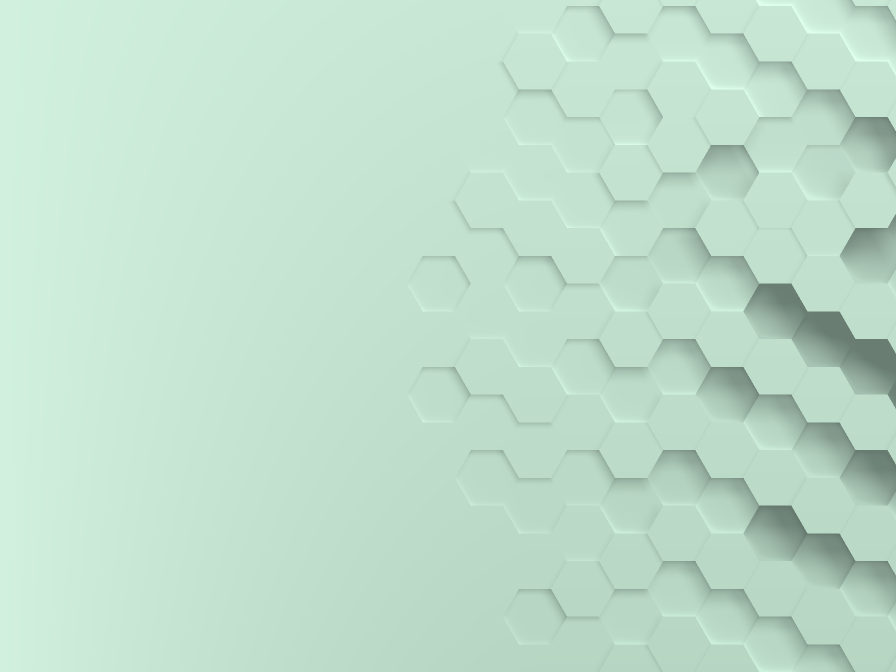
A Shadertoy shader for this background:

```glsl
// A pale mint wall whose right side breaks into raised and sunken hexagon tiles.
// A zigzag wave over the hexagon lattice sets each tile height; height steps
// between neighbours then give soft shadows and lit rims, with light from the upper right.

const float PI = 3.14159265;
const float TILE_RADIUS = 0.0477;             // centre to corner, in canvas heights
const vec2 LATTICE_ORIGIN = vec2(0.653, 0.578);
const vec2 LATTICE_STEP = TILE_RADIUS * vec2(1.5, -0.866025); // column, half row down
const vec2 LIGHT_DIR = vec2(0.5, 0.866);
const vec3 WALL_BRIGHT = vec3(0.820, 0.943, 0.872);
const vec3 WALL_DIM = vec3(0.715, 0.840, 0.765);
const vec3 SHADE_TINT = vec3(1.02, 1.0, 1.0); // shadow absorption per channel
const float LEFT_RELIEF = 0.14;               // height of the faint outer tiles
const float DEPTH_SHADE = 0.33;
const float SHADOW_REACH = 0.028;
const float RIM_WIDTH = 0.0035;
const float RIM_LIGHT = 0.11;
const float BOUNCE_WIDTH = 0.016;
const float BOUNCE_LIGHT = 0.09;
const float MAX_SHADE = 0.44;
const float FRONT_SLOPE = 0.19;               // slant of the cluster's pointed left side
const int SAMPLES = 2;                        // per axis, for smooth edges

float hash(vec2 cell) {
    return fract(sin(dot(cell, vec2(12.99, 78.23))) * 437.58);
}

float hexDistance(vec2 p) {
    p = abs(p);
    return max(p.y, dot(p, vec2(0.866025, 0.5))) - TILE_RADIUS * 0.866025;
}

// Tile centres have column and half row of equal parity.
vec2 nearestCell(vec2 p) {
    vec2 q = (p - LATTICE_ORIGIN) / LATTICE_STEP;
    vec2 even = 2.0 * round(q * 0.5);
    vec2 odd = 2.0 * round((q - 1.0) * 0.5) + 1.0;
    float evenGap = length((q - even) * LATTICE_STEP);
    float oddGap = length((q - odd) * LATTICE_STEP);
    return evenGap < oddGap ? even : odd;
}

// Zero is flush with the wall, positive is raised, negative is sunken.
float tileHeight(vec2 cell) {
    float column = cell.x, row = cell.y;
    if (column < FRONT_SLOPE * abs(row - 2.0) - 0.45 || column < -0.5) return 0.0;

    // Zigzag wave, with a half-period slip at the tip and in a slanted upper band.
    float phase = 1.0 + abs(column - 5.0);
    if (column < 1.5) phase -= 2.0;
    bool upperBand = row > 0.2 * column - 7.0 && row < -0.1 * column - 0.55;
    if (upperBand && mod(column, 3.0) > 0.5) phase += 2.0;
    bool crest = cos(0.5 * PI * (row - phase)) > 0.0;

    // Faint outer tiles alternate between sunken and raised.
    if (column < 3.5) {
        bool pressed = column < 0.5 || mod(row, 6.0) < column + 1.0;
        return crest ? (pressed ? -LEFT_RELIEF : LEFT_RELIEF) : 0.0;
    }

    // Inner tiles grow bolder to the right; a slower wave varies the depth.
    float inward = min((column - 3.0) / 6.0, 1.05);
    if (crest) return (0.6 + 0.4 * hash(cell)) * (0.18 + 0.5 * inward);
    float bend = 1.6 * (column - 7.3) * (column - 7.3);
    float variation = 0.75 + 0.33 * cos(0.25 * PI * (row - bend));
    float band = smoothstep(-8.0, -3.0, row) * (1.0 - 0.8 * smoothstep(8.0, 13.0, row));
    return -variation * band * (0.15 + 0.85 * inward);
}

vec3 wallColor(vec2 uv) {
    float across = 1.0 - pow(1.0 - clamp(uv.x / 0.6, 0.0, 1.0), 1.6);
    return mix(WALL_BRIGHT, WALL_DIM, across * (1.0 - 0.65 * uv.y));
}

vec3 render(vec2 p, vec2 uv) {
    vec2 cell = nearestCell(p);
    float height = tileHeight(cell);
    float sunken = max(-height, 0.0);
    float shade = DEPTH_SHADE * sunken * sunken;
    float glow = 0.0;

    // Each taller neighbour throws a shadow or shows a lit wall.
    for (int i = 0; i < 6; i++) {
        float angle = PI * (float(i) / 3.0 + 1.0 / 6.0);
        vec2 offset = round(vec2(cos(angle) * 1.1547, sin(angle) * 2.0));
        vec2 neighbour = cell + offset;
        float rise = min(tileHeight(neighbour) - height, 1.2);
        if (rise <= 0.0) continue;

        vec2 fromCentre = p - LATTICE_ORIGIN - neighbour * LATTICE_STEP;
        float facing = dot(normalize(offset * LATTICE_STEP), LIGHT_DIR);
        float softness = 0.004 + 0.032 * rise;
        vec2 shift = LIGHT_DIR * SHADOW_REACH * rise;
        float shadow = 1.0 - smoothstep(-softness, softness, hexDistance(fromCentre + shift));
        shade += shadow * (0.10 + 0.14 * rise) * smoothstep(-0.7, 0.4, facing);

        // Narrow rims and broad bounce: bright on walls toward the light, else dark.
        float gap = max(hexDistance(fromCentre), 0.0);
        float rim = exp(-gap / RIM_WIDTH) * RIM_LIGHT * smoothstep(0.0, 0.25, rise);
        float bounce = exp(-gap / BOUNCE_WIDTH) * BOUNCE_LIGHT * min(rise, 0.8);
        glow += (rim + bounce) * max(-facing, 0.0);
        shade += rim * max(facing, 0.0);
    }
    shade = min(shade, MAX_SHADE);
    return wallColor(uv) * (1.0 - shade * SHADE_TINT) * (1.0 + min(glow, 0.12));
}

void mainImage(out vec4 fragColor, in vec2 fragCoord) {
    vec3 color = vec3(0.0);
    for (int i = 0; i < SAMPLES * SAMPLES; i++) {
        vec2 jitter = (vec2(i % SAMPLES, i / SAMPLES) + 0.5) / float(SAMPLES) - 0.5;
        vec2 position = fragCoord + jitter;
        color += render(position / iResolution.y, position / iResolution.xy);
    }
    fragColor = vec4(color / float(SAMPLES * SAMPLES), 1.0);
}
```
